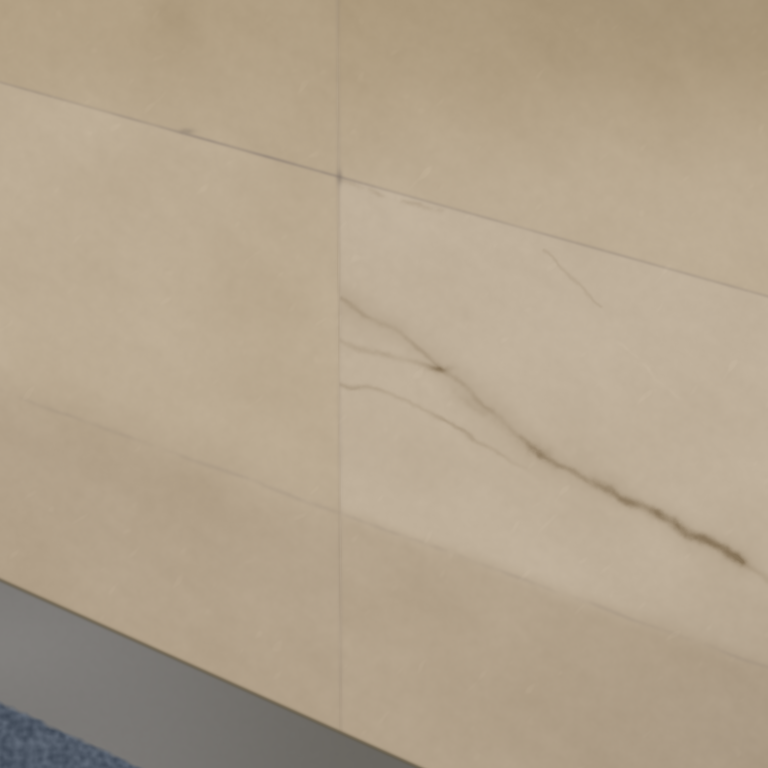
This texture is drawn by a WebGL 2 fragment shader. Its source:

```glsl
#version 300 es
precision highp float;

uniform vec2 u_resolution;
out vec4 fragColor;

const vec3 STONE = vec3(0.735, 0.672, 0.580);
const vec3 PALE_STONE = vec3(0.750, 0.692, 0.612);
const vec3 OCHRE = vec3(0.672, 0.598, 0.482);
const vec3 LOWER_STONE = vec3(0.675, 0.608, 0.520);
const vec3 VEIN = vec3(0.490, 0.415, 0.310);
const vec3 GROUT = vec3(0.540, 0.490, 0.450);
const vec3 SKIRTING = vec3(0.482, 0.473, 0.462);
const vec3 SKIRTING_SHADE = vec3(0.410, 0.398, 0.375);
const vec3 CARPET = vec3(0.315, 0.352, 0.405);

vec2 hashGradient(vec2 cell) {
    vec2 h = vec2(dot(cell, vec2(127.1, 311.7)), dot(cell, vec2(269.5, 183.3)));
    return fract(sin(h) * 43758.5) * 2.0 - 1.0;
}

float gradientNoise(vec2 p) {
    vec2 i = floor(p), f = fract(p);
    vec2 w = f * f * f * (f * (f * 6.0 - 15.0) + 10.0);
    vec2 e = vec2(0.0, 1.0);
    float low = mix(dot(hashGradient(i), f), dot(hashGradient(i + e.yx), f - e.yx), w.x);
    float high = mix(dot(hashGradient(i + e.xy), f - e.xy), dot(hashGradient(i + e.yy), f - e.yy), w.x);
    return mix(low, high, w.y);
}

float fbm(vec2 p) {
    float sum = 0.0, amplitude = 0.5;
    for (int i = 0; i < 5; i++) {
        sum += amplitude * gradientNoise(p);
        p = mat2(1.6, 1.2, -1.2, 1.6) * p + 7.3;
        amplitude *= 0.5;
    }
    return sum;
}

float segmentDistance(vec2 p, vec2 a, vec2 b) {
    vec2 ab = b - a;
    return length(p - a - ab * clamp(dot(p - a, ab) / dot(ab, ab), 0.0, 1.0));
}

float pathDistance(vec2 p, vec2 path[6]) {
    float d = 1.0;
    for (int i = 0; i < 5; i++) d = min(d, segmentDistance(p, path[i], path[i + 1]));
    return d;
}

// Signed height above a sloping line.
float above(vec2 p, float start, float slope) {
    return (p.y - start - slope * p.x) * inversesqrt(1.0 + slope * slope);
}

float stroke(float d, float width) {
    return exp(-d * d / (width * width));
}

float blob(vec2 p, vec2 center, vec2 radius) {
    vec2 q = (p - center) / radius;
    return exp(-dot(q, q));
}

vec3 stoneColor(vec2 p, float topSeam, float lowSeam, float joint) {
    float upper = smoothstep(-0.003, 0.003, topSeam);
    float right = smoothstep(-0.003, 0.003, joint);
    float lowerSoftness = mix(0.055, 0.018, right);
    float lower = smoothstep(lowerSoftness, -lowerSoftness, lowSeam);
    // Broad light and tone of each slab
    vec3 c = mix(STONE, PALE_STONE, right * (1.0 - upper) * (1.0 - lower) * 0.8);
    c = mix(c, OCHRE, upper * smoothstep(0.68, 1.02, p.y) * mix(0.62, 0.80, right));
    c = mix(c, OCHRE * 0.92, upper * 0.65 * blob(p, vec2(0.95, 1.04), vec2(0.42, 0.14)));
    c = mix(c, LOWER_STONE, lower * mix(0.66, 0.58, right));
    c = mix(c, LOWER_STONE * 0.95, 0.75 * blob(p, vec2(1.05, 0.0), vec2(0.36, 0.20)));
    c = mix(c, OCHRE, 0.22 * blob(p, vec2(0.39, 0.62), vec2(0.12, 0.2)) * (1.0 - right));
    c = mix(c, OCHRE * 0.96, 0.35 * blob(p, vec2(0.23, 0.98), vec2(0.035, 0.05)));
    // Clouding, diagonal streaks and fine grain
    c += vec3(0.040, 0.045, 0.052) * fbm(p * 6.0 + 3.0 * right);
    c += 0.022 * fbm(vec2(dot(p, vec2(0.8, -0.6)) * 8.0, dot(p, vec2(0.6, 0.8)) * 26.0));
    c += 0.022 * fbm(p * 65.0);
    float flecks = smoothstep(0.32, 0.55, gradientNoise(vec2(p.x + p.y, p.y - p.x) * vec2(26.0, 52.0)));
    return c + 0.014 * flecks;
}

vec3 addVeins(vec3 c, vec2 p, float right) {
    vec2 q = p + 0.014 * vec2(fbm(p * 24.0), fbm(p * 24.0 + 40.0));
    float broken = smoothstep(-0.22, 0.22, fbm(p * 28.0));
    float mainVein = pathDistance(q, vec2[6](vec2(0.443, 0.609), vec2(0.521, 0.566),
        vec2(0.580, 0.518), vec2(0.703, 0.408), vec2(0.859, 0.330), vec2(0.967, 0.270)));
    float lowVein = pathDistance(q, vec2[6](vec2(0.443, 0.499), vec2(0.490, 0.492),
        vec2(0.535, 0.477), vec2(0.586, 0.447), vec2(0.640, 0.414), vec2(0.703, 0.378)));
    float branch = segmentDistance(q, vec2(0.443, 0.553), vec2(0.573, 0.520));
    float strand = segmentDistance(q, vec2(0.595, 0.488), vec2(0.720, 0.393));
    float tail = segmentDistance(q, vec2(0.960, 0.275), vec2(1.02, 0.232));
    float seamVein = min(segmentDistance(q, vec2(0.443, 0.767), vec2(0.505, 0.742)),
        segmentDistance(q, vec2(0.505, 0.742), vec2(0.575, 0.724)));
    float dark = smoothstep(0.64, 0.88, p.x);
    float tint = stroke(mainVein, mix(0.0038, 0.0062, dark)) * mix(0.20, 0.72, dark) * mix(0.45, 1.0, broken);
    tint += 0.12 * stroke(mainVein, 0.018) + 0.12 * stroke(strand, 0.006) * broken;
    tint += 0.27 * stroke(lowVein, 0.0035) * mix(0.5, 1.0, broken) * smoothstep(0.72, 0.60, p.x);
    tint += 0.20 * mix(0.5, 1.0, broken) * stroke(branch, 0.004) + 0.16 * stroke(tail, 0.005);
    tint += 0.17 * broken * stroke(seamVein, 0.004);
    tint += 0.42 * blob(q, vec2(0.571, 0.521), vec2(0.015, 0.0045));
    tint += 0.28 * broken * blob(q, vec2(0.700, 0.412), vec2(0.014, 0.010));
    tint += 0.13 * stroke(segmentDistance(q, vec2(0.709, 0.675), vec2(0.782, 0.600)), 0.0025);
    c = mix(c, VEIN, clamp(tint * right, 0.0, 0.85));
    return c + 0.012 * broken * stroke(segmentDistance(q, vec2(0.80, 0.56), vec2(0.92, 0.445)), 0.0025);
}

void main() {
    vec2 p = gl_FragCoord.xy / u_resolution;
    float px = 1.0 / min(u_resolution.x, u_resolution.y);
    float topSeam = above(p, 0.893, -0.279);
    float lowSeam = above(p, 0.492, -0.361) + 0.006 * fbm(p * 14.0);
    float joint = p.x - mix(0.444, 0.440, p.y);
    float wallEdge = above(p, 0.245, -0.448);
    float carpetEdge = above(p, 0.085, -0.465) + 0.004 * gradientNoise(p * 70.0);

    // Wall slabs, veins and worn joints
    float wear = smoothstep(-0.25, 0.20, fbm(p * 17.0 + 9.0));
    vec3 c = stoneColor(p, topSeam, lowSeam, joint);
    c = addVeins(c, p, smoothstep(-0.002, 0.002, joint));
    float seamStrength = 0.30 + 0.32 * blob(p, vec2(0.35, 0.80), vec2(0.12, 0.1));
    c = mix(c, GROUT, seamStrength * mix(0.6, 1.0, wear) * stroke(topSeam, 0.0024));
    c = mix(c, GROUT, 0.17 * wear * stroke(lowSeam, 0.0032));
    c = mix(c, GROUT, 0.17 * mix(0.5, 1.0, wear) * stroke(joint, 0.0032));
    c = mix(c, GROUT * 0.8, 0.35 * blob(p, vec2(0.442, 0.769), vec2(0.004, 0.010)));
    c = mix(c, GROUT * 0.8, 0.30 * blob(p, vec2(0.243, 0.829), vec2(0.010, 0.004)));

    // Skirting, its shadow line and the carpet
    vec3 skirting = mix(SKIRTING, SKIRTING_SHADE, smoothstep(0.10, 0.54, p.x));
    skirting += 0.025 * blob(p, vec2(0.0, 0.16), vec2(0.12, 0.06)) + 0.010 * fbm(p * 90.0);
    c = mix(skirting, c, smoothstep(-0.001 - px, 0.001 + px, wallEdge));
    c = mix(c, vec3(0.36, 0.32, 0.24), 0.58 * stroke(wallEdge, 0.0028));
    vec3 carpet = CARPET + 0.10 * gradientNoise(p * 110.0) + 0.12 * fbm(p * 45.0);
    c = mix(carpet, c, smoothstep(-0.003 - px, 0.003 + px, carpetEdge));
    fragColor = vec4(c, 1.0);
}
```
